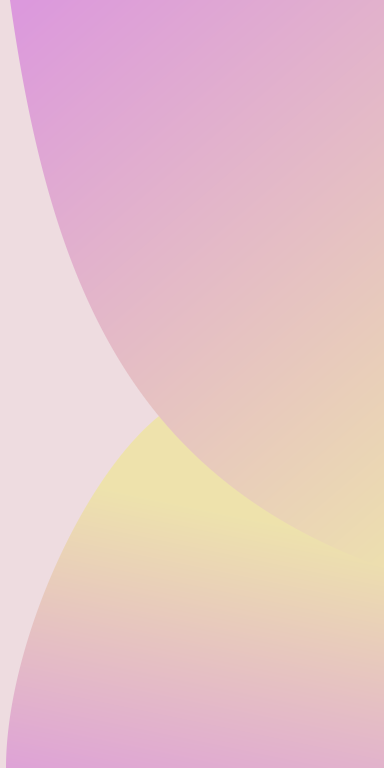
This background is drawn by a WebGL 1 fragment shader. Its source:

```glsl
precision highp float;
// Two overlapping curved panels with plum-to-gold gradients on a pale pink ground.

uniform vec2 u_resolution;

const vec3 GROUND = vec3(0.932, 0.863, 0.880);
const vec3 PLUM = vec3(0.862, 0.600, 0.865);
const vec3 GOLD = vec3(0.932, 0.888, 0.675);

vec2 bezier(vec2 a, vec2 b, vec2 c, vec2 d, float t) {
  float s = 1.0 - t;
  return s * s * s * a + 3.0 * s * s * t * b + 3.0 * s * t * t * c + t * t * t * d;
}

vec2 bezierTangent(vec2 a, vec2 b, vec2 c, vec2 d, float t) {
  float s = 1.0 - t;
  return s * s * (b - a) + 2.0 * s * t * (c - b) + t * t * (d - c);
}

// Approximate signed distance to a downward curve, positive on its right.
float rightOfCurve(vec2 p, vec2 a, vec2 b, vec2 c, vec2 d) {
  float low = 0.0;
  float high = 1.05;
  for (int i = 0; i < 20; i++) {
    float middle = 0.5 * (low + high);
    if (bezier(a, b, c, d, middle).y < p.y) low = middle;
    else high = middle;
  }
  float t = 0.5 * (low + high);
  vec2 tangent = normalize(bezierTangent(a, b, c, d, t));
  return (p.x - bezier(a, b, c, d, t).x) * tangent.y;
}

float coverage(float distanceInside, float pixel) {
  return clamp(distanceInside / pixel + 0.5, 0.0, 1.0);
}

// Linear gradient: slope along each axis plus a starting offset.
vec3 panelColor(vec2 p, vec2 slope, float offset) {
  return mix(PLUM, GOLD, clamp(dot(p, slope) + offset, 0.0, 1.0));
}

void main() {
  // x runs 0 to 1 rightward, y runs 0 to 2 downward.
  vec2 uv = gl_FragCoord.xy / u_resolution;
  vec2 p = vec2(uv.x, 2.0 * (1.0 - uv.y));
  float pixel = 1.0 / u_resolution.x;

  // Lower panel, gold at its top.
  float lowerEdge = rightOfCurve(p, vec2(0.417, 1.081), vec2(0.213, 1.243),
                                 vec2(0.0156, 1.688), vec2(0.0156, 2.0));
  vec3 lowerColor = panelColor(p, vec2(0.23, -1.114), 2.35);
  vec3 color = mix(GROUND, lowerColor, coverage(lowerEdge, pixel));

  // Upper panel, plum at its top left corner.
  float upperEdge = rightOfCurve(p, vec2(0.026, 0.0), vec2(0.132, 0.755),
                                 vec2(0.349, 1.245), vec2(1.0, 1.479));
  vec3 upperColor = panelColor(p, vec2(0.36, 0.42), -0.03);
  color = mix(color, upperColor, coverage(upperEdge, pixel));

  gl_FragColor = vec4(color, 1.0);
}
```
